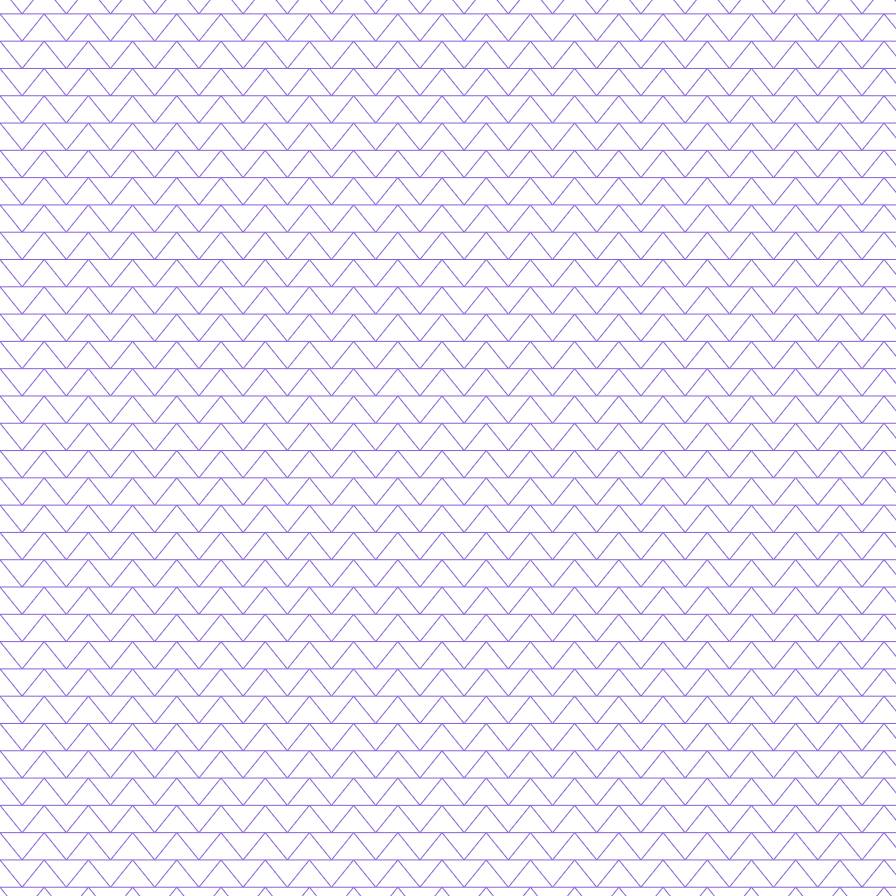
Give the GLSL for this pattern, as a WebGL 2 fragment shader.

```glsl
#version 300 es
precision highp float;
// Thin violet zigzags strung between evenly spaced horizontal rules on white.
// Each line is a distance field, covered by a box filter one pixel wide,
// so strokes finer than a pixel fade instead of breaking up.

uniform vec2 u_resolution;
out vec4 fragColor;

// Share of a pixel-wide window covered by a stroke at the given distance
float strokeCoverage(float dist, float width, float pixel) {
    float inner = max(dist - 0.5 * pixel, -0.5 * width);
    float outer = min(dist + 0.5 * pixel, 0.5 * width);
    return clamp((outer - inner) / pixel, 0.0, 1.0);
}

void main() {
    float pixel = 1.0 / u_resolution.y;
    vec2 uv = gl_FragCoord.xy * pixel;

    // Repeat size: one full zigzag wide, one row high
    vec2 cell = 1.0 / vec2(20.27, 32.83);
    vec2 p = (uv - vec2(0.0, 0.0098)) / cell;
    float rowHeight = fract(p.y);

    // Horizontal rule at every row boundary
    float ruleDist = min(rowHeight, 1.0 - rowHeight) * cell.y;

    // Triangle wave with peaks on the upper rule and valleys on the lower one
    float zigzag = abs(fract(p.x) - 0.5) * 2.0;
    float slope = 2.0 * cell.y / cell.x;
    float zigzagDist = abs(rowHeight - zigzag) * cell.y / sqrt(1.0 + slope * slope);

    // Ink both strokes over the white ground
    float lineWidth = 0.00112;
    float rule = strokeCoverage(ruleDist, lineWidth, pixel);
    float wave = strokeCoverage(zigzagDist, lineWidth, pixel);
    float ink = 1.0 - (1.0 - rule) * (1.0 - wave);

    vec3 violet = vec3(0.53, 0.38, 0.85);
    fragColor = vec4(mix(vec3(1.0), violet, ink), 1.0);
}
```
